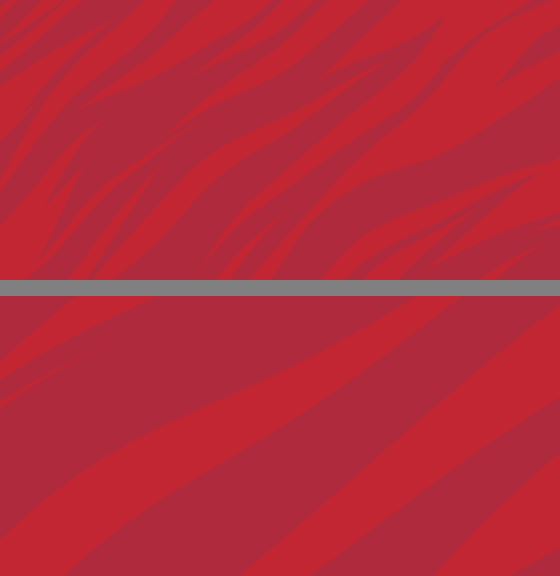
Top: the whole. Bottom: its middle third, enlarged.
Reproduce this pattern procedurally as a WebGL 1 fragment shader.

```glsl
precision highp float;
// Diagonal tiger stripes: tapered, merging red strokes on a crimson ground.

#define GROUND vec3(0.686, 0.165, 0.239)
#define STRIPE vec3(0.762, 0.149, 0.200)
#define ANGLE 0.71                   // mean direction of the stripes
#define FAN 0.085                    // steeper on the left, flatter on the right
#define WAVE 0.022                   // height of the gentle S-curves
#define CELL vec2(1.2, 0.15)         // stroke spacing, along and across
#define HALF_LENGTH vec2(0.6, 0.95)  // shortest and longest stroke
#define HALF_WIDTH vec2(0.016, 0.086) // thinnest and widest stroke

uniform vec2 u_resolution;

vec4 hash4(vec2 cell) {
  vec4 seed = vec4(dot(cell, vec2(127.1, 311.7)), dot(cell, vec2(269.5, 183.3)),
                   dot(cell, vec2(419.2, 371.9)), dot(cell, vec2(73.7, 157.3)));
  return fract(sin(seed) * 43758.545);
}

// Canvas position to (along, across) the curving grain.
vec2 grain(vec2 p) {
  float c = cos(ANGLE), s = sin(ANGLE);
  vec2 g = vec2(c * p.x + s * p.y, c * p.y - s * p.x);
  g.y += FAN * (p.x - 1.0) * (p.x - 1.0);
  g.y += WAVE * sin(5.6 * g.x + 3.0 * g.y + 0.8);
  g.y += 0.3 * WAVE * sin(11.0 * g.x - 7.0 * g.y);
  return g;
}

// Positive inside one bowed stroke with pointed ends.
float stroke(vec2 d, float halfLength, float halfWidth, float tilt, float bow) {
  float t = d.x / halfLength;
  float taper = pow(max(1.0 - t * t, 0.0), 1.5) * (1.0 + 4.0 * tilt * t);
  float centre = tilt * d.x + bow * d.x * d.x;
  return halfWidth * taper - abs(d.y - centre) - 0.02 * max(abs(t) - 1.0, 0.0);
}

// Union of the strokes in the cells around a point.
float stripes(vec2 g) {
  float row = floor(g.y / CELL.y);
  float inside = -1.0;
  for (int j = -2; j <= 2; j++) {
    float r = row + float(j);
    float shift = fract(r * 0.618 + 0.2);
    float column = floor(g.x / CELL.x - shift);
    for (int i = -1; i <= 1; i++) {
      vec2 cell = vec2(column + float(i), r);
      vec4 h = hash4(cell);
      vec2 centre = (cell + vec2(shift, 0.0) + 0.15 + 0.7 * h.xy) * CELL;
      // An even spread of widths keeps the colour shares steady.
      float rank = fract(0.618 * cell.y + 0.414 * cell.x + 0.3 * h.w);
      float halfLength = mix(HALF_LENGTH.x, HALF_LENGTH.y, h.z);
      float halfWidth = mix(HALF_WIDTH.x, HALF_WIDTH.y, rank);
      float tilt = 0.2 * (h.w - 0.5);
      float bow = 0.14 * (fract(7.0 * h.x) - 0.5);
      inside = max(inside, stroke(g - centre, halfLength, halfWidth, tilt, bow));
    }
  }
  return inside;
}

void main() {
  vec2 p = gl_FragCoord.xy / u_resolution.y;
  float edge = 0.75 / u_resolution.y;
  float cover = smoothstep(-edge, edge, stripes(grain(p)));
  gl_FragColor = vec4(mix(GROUND, STRIPE, cover), 1.0);
}
```
